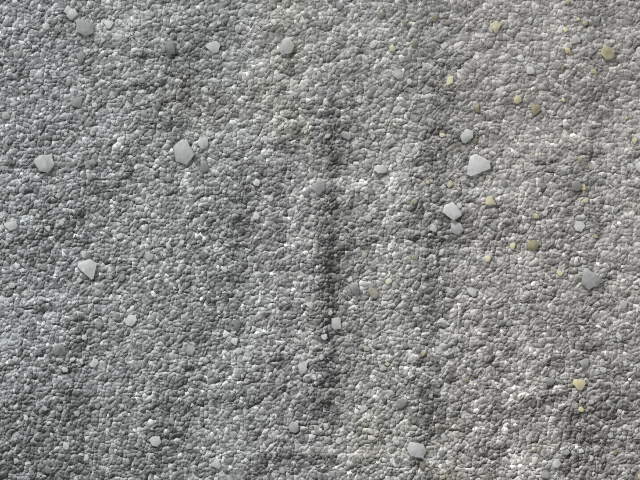
This texture is drawn by a Shadertoy shader. Its source:

```glsl
const vec2 LIGHT = vec2(-0.45, 0.89);
const vec3 COOL_GREY = vec3(0.975, 1.0, 1.0);
const vec3 WARM_GREY = vec3(1.01, 1.0, 0.975);
const vec3 OCHRE = vec3(1.06, 1.02, 0.84);

float hash(vec2 p) {
    vec3 q = fract(p.xyx * vec3(0.1031, 0.1030, 0.0973));
    q += dot(q, q.yzx + 33.33);
    return fract((q.x + q.y) * q.z);
}

vec2 hash2(vec2 p) {
    return vec2(hash(p), hash(p + 57.3));
}

float noise(vec2 p) {
    vec2 i = floor(p), f = fract(p);
    f = f * f * (3.0 - 2.0 * f);
    return mix(mix(hash(i), hash(i + vec2(1, 0)), f.x),
               mix(hash(i + vec2(0, 1)), hash(i + 1.0), f.x), f.y);
}

float fbm(vec2 p) {
    float sum = 0.0, amp = 0.5;
    for (int i = 0; i < 4; i++) {
        sum += amp * noise(p);
        p = mat2(1.6, 1.2, -1.2, 1.6) * p + 7.1;
        amp *= 0.5;
    }
    return sum;
}

// Rounded grains: x is the dome height, y a random value per grain
vec2 grains(vec2 p) {
    vec2 cell = floor(p), best = vec2(-1.0, 0.0);
    for (int y = -1; y <= 1; y++)
    for (int x = -1; x <= 1; x++) {
        vec2 id = cell + vec2(x, y);
        vec2 d = p - id - hash2(id);
        float rnd = hash(id + 19.7);
        float dome = 1.0 - dot(d, d) * mix(0.8, 1.6, rnd);
        if (dome > best.x) best = vec2(dome, hash(id + 91.1));
    }
    return best;
}

// Soil relief: x is the height, y the mixed grain tint
vec2 soil(vec2 p) {
    vec2 q = p + 0.006 * vec2(noise(p * 60.0), noise(p * 60.0 + 40.0));
    vec2 fine = grains(q * 135.0);
    vec2 medium = grains(q * 62.0 + 11.0);
    vec2 clod = grains(q * 25.0 + 23.0);
    float lumps = smoothstep(0.35, 0.65, noise(p * 9.0 + 5.0));
    float height = fine.x / 135.0 + 0.55 * medium.x / 62.0
                 + 0.5 * lumps * max(clod.x, 0.45) / 25.0 + 0.035 * fbm(p * 12.0);
    return vec2(height, 0.75 * fine.y + 0.25 * medium.y);
}

float furrow(float x, float center, float width) {
    float d = (x - center) / width;
    return exp(-d * d);
}

// Broad light and dark: wheel-like furrows and soft patches
float groundTone(vec2 p) {
    float x = p.x + 0.025 * (noise(p * vec2(3.0, 5.0)) - 0.5) - 0.04 * (p.y - 0.5);
    float tone = 0.485 + 0.045 * smoothstep(0.2, 1.1, p.x) + 0.035 * p.y;
    float rut = smoothstep(0.05, 0.3, p.y) * smoothstep(1.0, 0.65, p.y);
    tone -= 0.13 * rut * furrow(x, 0.69, 0.018);
    tone -= 0.05 * furrow(x, 0.90, 0.03) + 0.06 * furrow(x, 1.23, 0.035);
    tone += 0.035 * furrow(x, 0.79, 0.05) + 0.04 * furrow(x, 1.08, 0.07);
    tone += 0.07 * (noise(vec2(x * 22.0, p.y * 2.0)) - 0.5);
    vec2 slant = vec2(p.x * 0.9 - p.y * 0.4, p.x * 0.4 + p.y * 0.9);
    return tone + 0.15 * (fbm(slant * vec2(8.0, 3.5)) - 0.47);
}

// Signed distance to an angular chip with uneven sides
float chip(vec2 p, float radius, float seed) {
    float d = -1.0, turn = 6.2832 * hash(vec2(seed, 3.0));
    for (int i = 0; i < 6; i++) {
        float k = float(i);
        float a = turn + k * 1.0472 + 0.5 * hash(vec2(seed, k));
        d = max(d, dot(p, vec2(cos(a), sin(a))) - radius * mix(0.5, 1.0, hash(vec2(k, seed))));
    }
    return d;
}

// Scattered pale stones with a lit rim and a cast shadow
vec3 addStones(vec3 color, vec2 p, float scale, float density, float soft) {
    vec2 q = p * scale, cell = floor(q);
    for (int y = -1; y <= 1; y++)
    for (int x = -1; x <= 1; x++) {
        vec2 id = cell + vec2(x, y);
        float rnd = hash(id + scale), seed = 100.0 * hash(id + 2.0 * scale);
        if (rnd > density) continue;
        vec2 d = q - id - hash2(id + 31.0);
        float radius = mix(0.16, 0.42, hash(id + 73.0)), blur = soft * scale;
        float body = chip(d, radius, seed);
        float shadow = chip(d + LIGHT * 0.1, radius, seed);
        color *= 1.0 - 0.4 * smoothstep(0.06 + blur, -blur, shadow);
        float tone = mix(0.48, 0.82, hash(id + 47.0)) + 0.14 * dot(d, LIGHT) / radius;
        tone += 0.22 * (fbm(p * 110.0) - 0.47);
        float stain = step(0.72, hash(id + 5.0)) * smoothstep(0.5, 1.1, p.x);
        vec3 stone = tone * mix(vec3(0.99, 1.0, 0.995), OCHRE, stain);
        color = mix(color, stone, 0.9 * smoothstep(blur, -blur, body));
    }
    return color;
}

// A few thin dry stalks
vec3 addStalks(vec3 color, vec2 p, float soft) {
    for (int i = 0; i < 6; i++) {
        vec2 seed = vec2(i, 8.0);
        vec2 d = p - hash2(seed) * vec2(1.33, 1.0);
        float a = 1.57 + 1.4 * (hash(seed + 4.0) - 0.5), len = mix(0.015, 0.05, hash(seed + 6.0));
        vec2 dir = vec2(cos(a), sin(a));
        float dist = length(d - dir * clamp(dot(d, dir), -len, len)) - 0.001;
        color = mix(color, vec3(0.67, 0.65, 0.62), 0.75 * smoothstep(soft, -soft, dist));
    }
    return color;
}

void mainImage(out vec4 fragColor, in vec2 fragCoord) {
    vec2 p = fragCoord / iResolution.y;
    float soft = max(0.0015, 0.7 / iResolution.y), reach = 0.0026;

    // Grain relief lit from above
    vec2 here = soil(p), toward = soil(p + LIGHT * reach);
    float slope = clamp((here.x - toward.x) / reach, -2.0, 2.0);
    float haze = smoothstep(0.4, 1.3, p.y * 0.7 + p.x * 0.4);
    float detail = 0.145 * slope + 0.24 * (here.y - 0.5) + 0.16 * pow(here.y, 7.0);
    float tone = groundTone(p) + detail * mix(1.08, 0.78, haze);
    vec3 color = max(tone, 0.2) * mix(COOL_GREY, WARM_GREY, smoothstep(0.1, 1.2, p.x));
    color *= mix(vec3(1.0), OCHRE, 0.35 * smoothstep(0.55, 0.8, fbm(p * 5.0 + 3.0)) * p.x);

    // Loose stones, small to large
    color = addStones(color, p, 48.0, 0.13, soft);
    color = addStones(color, p, 27.0, 0.09, soft);
    color = addStones(color, p, 14.0, 0.05, soft);
    color = addStalks(color, p, soft);
    fragColor = vec4(clamp(color, 0.0, 1.0), 1.0);
}
```
